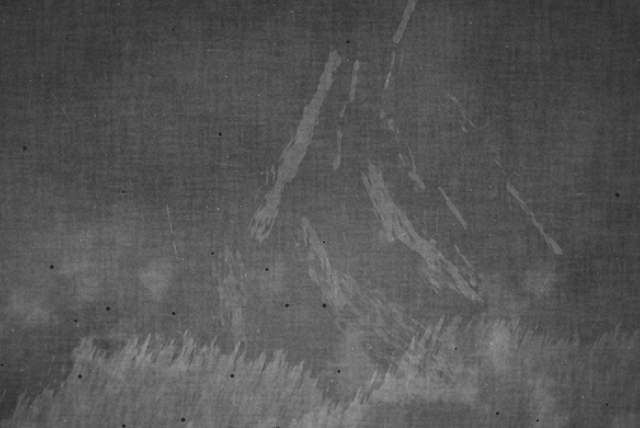
A WebGL 1 fragment shader for this texture:

```glsl
precision highp float;
// Worn dark grey cloth with scraped pale paint, scratches and specks.
uniform vec2 u_resolution;

const float CLOTH = 0.305;        // base grey
const float MOTTLE = 0.11;        // cloudy variation
const float WEAVE = 0.075;        // thread contrast
const float GRAIN = 0.06;         // finest grain
const float PAINT = 0.095;        // lift of the scraped strokes
const float GROUND_LEFT = 0.12;   // lift of the lower paint, left and right
const float GROUND_RIGHT = 0.075;
const float SCRATCH = 0.085;
const float VIGNETTE = 0.34;
const vec2 GRASS_DIR = vec2(0.37, 0.93);

float hash(vec2 p) {
  vec3 q = fract(vec3(p.xyx) * 0.1031);
  q += dot(q, q.yzx + 33.33);
  return fract((q.x + q.y) * q.z);
}

float noise(vec2 p) {
  vec2 i = floor(p), f = fract(p);
  f = f * f * (3.0 - 2.0 * f);
  return mix(mix(hash(i), hash(i + vec2(1, 0)), f.x),
             mix(hash(i + vec2(0, 1)), hash(i + vec2(1, 1)), f.x), f.y);
}

float fbm(vec2 p) {
  float sum = 0.0, amp = 0.5;
  for (int i = 0; i < 5; i++) {
    sum += amp * noise(p);
    p = mat2(1.6, 1.2, -1.2, 1.6) * p + 7.3;
    amp *= 0.5;
  }
  return sum;
}

// Bristle marks that run along dir.
float streaks(vec2 p, vec2 dir) {
  vec2 q = vec2(dot(p, dir), dot(p, vec2(-dir.y, dir.x))) + 5.0;
  return 0.55 * noise(q * vec2(16.0, 90.0)) + 0.45 * noise(q * vec2(60.0, 190.0));
}

float segment(vec2 p, vec2 a, vec2 b) {
  vec2 d = b - a;
  return length(p - a - d * clamp(dot(p - a, d) / dot(d, d), 0.0, 1.0));
}

// Dry brush stroke; cover sets how solid it is.
float stroke(vec2 p, vec2 a, vec2 b, float width, float cover) {
  float d = segment(p, a, b) / width;
  if (d > 2.2) return 0.0;
  return smoothstep(0.36, 0.66, streaks(p, normalize(b - a)) + cover - 0.42 * d * d);
}

float scratch(vec2 p, vec2 a, vec2 b) {
  float line = 1.0 - smoothstep(0.0008, 0.0036, segment(p, a, b));
  return line * smoothstep(0.15, 0.7, noise(p * 45.0));
}

float glow(vec2 p, vec2 center, vec2 radius) {
  vec2 d = (p - center) / radius;
  return exp(-dot(d, d));
}

// One round speck in some cells of a grid.
float specks(vec2 p, float cells, float share, float radius) {
  vec2 id = floor(p * cells);
  vec2 spot = 0.2 + 0.6 * vec2(hash(id + 3.1), hash(id + 8.7));
  float r = radius * (0.5 + hash(id + 5.3));
  float d = length(fract(p * cells) - spot) / cells;
  return step(hash(id + 1.9), share) * (1.0 - smoothstep(r * 0.5, r * 1.4, d));
}

float strokes(vec2 p) {
  p += 0.022 * (vec2(fbm(p * 13.0), fbm(p * 13.0 + 40.0)) - 0.5);
  float s = 0.0;
  // left arm of the arch
  s = max(s, stroke(p, vec2(0.78, 0.86), vec2(0.757, 0.80), 0.020, 0.32));
  s = max(s, stroke(p, vec2(0.745, 0.77), vec2(0.67, 0.60), 0.025, 0.26));
  s = max(s, stroke(p, vec2(0.65, 0.59), vec2(0.61, 0.46), 0.032, 0.14));
  s = max(s, stroke(p, vec2(0.835, 0.85), vec2(0.785, 0.61), 0.016, 0.02));
  // right arm
  s = max(s, stroke(p, vec2(0.965, 1.01), vec2(0.935, 0.91), 0.012, 0.24));
  s = max(s, stroke(p, vec2(0.925, 0.87), vec2(0.893, 0.73), 0.009, 0.12));
  s = max(s, stroke(p, vec2(0.91, 0.71), vec2(0.98, 0.57), 0.020, 0.04));
  s = max(s, stroke(p, vec2(0.87, 0.58), vec2(0.915, 0.47), 0.042, 0.16));
  s = max(s, stroke(p, vec2(0.96, 0.46), vec2(1.08, 0.33), 0.058, 0.07));
  // broken outer trail
  s = max(s, stroke(p, vec2(1.04, 0.77), vec2(1.20, 0.59), 0.022, -0.10));
  s = max(s, stroke(p, vec2(1.18, 0.57), vec2(1.31, 0.41), 0.013, 0.02));
  s = max(s, stroke(p, vec2(1.02, 0.56), vec2(1.09, 0.47), 0.009, 0.04));
  // foot of the arch
  s = max(s, 0.8 * stroke(p, vec2(0.72, 0.45), vec2(0.78, 0.30), 0.045, 0.06));
  s = max(s, 0.7 * stroke(p, vec2(0.53, 0.39), vec2(0.55, 0.20), 0.050, 0.08));
  return max(s, 0.6 * stroke(p, vec2(0.82, 0.30), vec2(1.00, 0.14), 0.085, 0.0));
}

// Lower paint with a ragged, grassy crest.
float ground(vec2 p) {
  float right = smoothstep(0.75, 1.1, p.x);
  float crest = 0.05 + 0.13 * smoothstep(0.0, 0.2, p.x) + 0.05 * right
              - 0.12 * exp(-pow((p.x - 0.82) / 0.12, 2.0));
  float blades = streaks(p, GRASS_DIR);
  float rise = crest - p.y + 0.13 * (fbm(p * 9.0) - 0.5) + 0.12 * (blades - 0.5);
  float body = smoothstep(-0.008, 0.03, rise) * (0.4 + 0.9 * blades);
  return body * mix(GROUND_LEFT, GROUND_RIGHT, right);
}

void main() {
  vec2 p = gl_FragCoord.xy / u_resolution.y;
  vec2 uv = gl_FragCoord.xy / u_resolution;

  // cloth, haze and paint
  float tone = CLOTH + MOTTLE * (fbm(p * 5.0) - 0.48);
  tone += 0.085 * glow(p, vec2(0.78, 0.28), vec2(0.36, 0.26));
  tone += 0.06 * glow(p, vec2(0.14, 0.36), vec2(0.28, 0.19));
  tone += 0.09 * smoothstep(0.52, 0.72, fbm(p * 11.0 + 20.0)) * (1.0 - smoothstep(0.2, 0.6, p.y));
  tone += PAINT * strokes(p) + ground(p);

  // scattered scratches, then two long ones
  float marks = scratch(p, vec2(0.39, 0.52), vec2(0.415, 0.39))
              + 0.6 * scratch(p, vec2(0.98, 0.31), vec2(0.945, 0.05));
  for (int i = 0; i < 14; i++) {
    vec2 k = vec2(float(i), 4.0);
    vec2 a = vec2(1.5 * hash(k), 0.3 + 0.7 * hash(k + 9.0));
    float turn = 3.14 * hash(k + 17.0);
    marks += 0.6 * scratch(p, a, a + (0.03 + 0.09 * hash(k + 25.0)) * vec2(cos(turn), sin(turn)));
  }
  tone += SCRATCH * marks + 0.10 * specks(p, 24.0, 0.14, 0.0022);

  // weave and grain
  float threads = noise(p * vec2(150.0, 16.0)) + noise(p * vec2(20.0, 170.0)) - 1.0;
  tone += 0.5 * WEAVE * threads + GRAIN * (noise(p * 230.0) - 0.5);

  tone *= 1.0 - VIGNETTE * smoothstep(0.3, 0.75, length((uv - vec2(0.48, 0.45)) * vec2(1.0, 0.85)));
  tone = mix(tone, 0.1, 0.8 * specks(p + 0.03, 8.0, 0.28, 0.0034));
  gl_FragColor = vec4(vec3(tone), 1.0);
}
```
